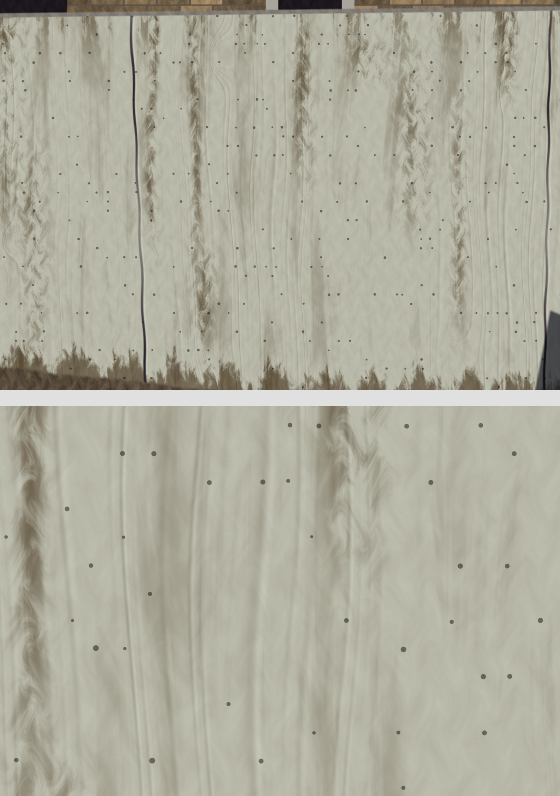
Top, the full canvas; bottom, a detail of the centre.
Write a Shadertoy shader that draws this texture.

```glsl
// Draws a pale board-marked concrete wall with wood grain, damp streaks and a masonry strip above.
#define CLEAN vec3(.73, .73, .67)
#define DIRT vec3(.37, .32, .235)
#define SOIL vec3(.34, .29, .23)
#define STONE vec3(.50, .42, .31)
#define LEDGE vec3(.50, .48, .45)
#define DARK vec3(.11, .09, .11)
#define SHADE vec3(.38, .39, .44)
#define GRAIN_LINES 72.
#define GRAIN_DEPTH .22
#define STAIN_DEPTH .62
#define PIT_SHARE .13

// Knots: x, y, radius. Stains: x, y, half width, half length.
const vec3 KNOTS[6] = vec3[6](
    vec3(1.11, .93, .060), vec3(.02, .38, .030), vec3(.54, .11, .035),
    vec3(.56, .86, .040), vec3(1.31, .76, .025), vec3(1.17, .08, .040));
const vec4 STAINS[10] = vec4[10](
    vec4(.03, .80, .030, .35), vec4(.09, .35, .030, .25), vec4(.50, .75, .015, .42),
    vec4(.39, .72, .014, .36), vec4(.53, .24, .022, .12), vec4(.78, .74, .024, .20),
    vec4(1.18, .47, .020, .28), vec4(1.06, .66, .035, .22), vec4(.95, .84, .040, .06),
    vec4(1.30, .87, .020, .12));

vec2 hash2(vec2 p) {
    return fract(sin(vec2(dot(p, vec2(127.1, 311.7)), dot(p, vec2(269.5, 183.3)))) * 43758.5);
}

// Layered, warped sines, roughly -0.9 to 0.9
float waves(vec2 p) {
    float sum = 0., amp = .5;
    for (int i = 0; i < 5; i++) {
        p += .8 * sin(p.yx * 1.1 + float(i) * 1.7);
        sum += amp * sin(p.x) * cos(p.y);
        p = mat2(1.5, 1.1, -1.1, 1.5) * p;
        amp *= .6;
    }
    return sum;
}

// Position across the boards, which lean slightly
float boardX(vec2 p) {
    return p.x - mix(.042, -.018, clamp((p.x - .35) / 1.05, 0., 1.)) * (1. - p.y);
}

// Line count across the grain, bent around the knots
float grainPhase(vec2 p) {
    float x = boardX(p) + .010 * sin(p.y * 5. + p.x * 9.) + .004 * sin(p.y * 14. + p.x * 21.);
    for (int i = 0; i < 6; i++) {
        vec2 q = (p - KNOTS[i].xy) / (KNOTS[i].z * vec2(1., 1.5));
        x += 1.5 * KNOTS[i].z * exp(-dot(q, q));
    }
    return x * GRAIN_LINES + .6 * sin(x * 41.) + .3 * sin(x * 97.);
}

// Signed relief of the grain: dark groove beside a lit edge
float grainRelief(vec2 p) {
    float u = grainPhase(p), id = floor(u), d = u - id - .5;
    float strength = hash2(vec2(id, 3.)).x * (.55 + .45 * sin(p.y * 7. + id * 2.4));
    float smoothPanel = smoothstep(.81, .86, p.x) * (1. - smoothstep(1.02, 1.10, p.x));
    float rough = .65 + .45 * sin(p.x * 9.5 + 1.9);
    float fade = 1. - smoothstep(.45, 1., fwidth(u));
    float relief = exp(-30. * d * d) - .55 * exp(-30. * (d - .27) * (d - .27));
    return relief * strength * rough * fade * (1. - .9 * smoothPanel);
}

float dirtAmount(vec2 p, float streak, float blotch, float fine) {
    float bias = .22 * smoothstep(.6, 1., p.y) - .22 * smoothstep(.8, .95, p.x);
    float dirt = .02 + .24 * smoothstep(-.05, .7, .7 * streak + .5 * blotch + bias);
    for (int i = 0; i < 10; i++) {
        vec2 q = (p - STAINS[i].xy + vec2(.012 * blotch, 0.)) / STAINS[i].zw;
        float body = exp(-q.x * q.x - q.y * q.y * q.y * q.y);
        dirt += STAIN_DEPTH * body * smoothstep(-.4, .6, .7 * fine + .6 * streak + .3 * blotch);
    }
    // Damp fringe along the foot and drips below the ledge
    float foot = mix(.085, .015, smoothstep(0., .9, p.x)) + .06 * streak + .025 * fine;
    dirt += .75 * (1. - smoothstep(foot - .02, foot + .025, p.y));
    dirt += .5 * smoothstep(.82, 1., p.y) * smoothstep(.1, .6, streak + .4 * fine);
    return dirt + .07 * fine;
}

vec3 masonry(vec2 p, float fine) {
    vec2 q = p / vec2(.085, .021);
    q.x += .45 * floor(q.y) + .2 * sin(floor(q.y) * 5.);
    vec2 edge = abs(fract(q) - .5);
    float joint = max(smoothstep(.45, .49, edge.x), smoothstep(.36, .48, edge.y));
    vec3 stone = STONE * (.75 + .5 * hash2(floor(q)).x + .2 * fine);
    vec3 col = mix(stone, vec3(.36, .32, .28), joint);
    float post = smoothstep(.115, .112, abs(p.x - .795));
    float window = smoothstep(.083, .080, abs(p.x - .795));
    col = mix(col, vec3(.66, .65, .61), post);
    float opening = max(window, smoothstep(.174, .170, p.x));
    return mix(col, DARK * (1. + .3 * fine), opening);
}

void mainImage(out vec4 fragColor, in vec2 fragCoord) {
    vec2 p = fragCoord / iResolution.y;
    float px = 1. / iResolution.y, bx = boardX(p);
    float streak = waves(vec2(bx * 48., p.y * 4.));
    float blotch = waves(p * vec2(20., 10.) + 7.);
    float fine = waves(p * vec2(150., 85.) + 3.);

    // Concrete
    float dirt = dirtAmount(p, streak, blotch, fine) + GRAIN_DEPTH * grainRelief(p);
    vec3 col = mix(CLEAN, DIRT, clamp(dirt, -.12, 1.1));

    // Air pits
    vec2 cell = floor(p * 42.), seed = hash2(cell);
    float pit = length(fract(p * 42.) - .25 - .5 * seed.yx);
    float pitSize = .03 + .06 * hash2(cell + 9.).y;
    col *= 1. - .45 * step(seed.x, PIT_SHARE) * smoothstep(pitSize + 42. * px, pitSize, pit);

    // Seams between boards
    for (int i = 0; i < 2; i++) {
        float d = bx - (i == 0 ? .333 : 1.413) + .0018 * sin(p.y * 37.) + .002 * streak;
        float seam = smoothstep(.0025 + px, .0008, abs(d));
        col = mix(col, DARK * 1.6, seam * (.7 + .3 * sin(p.y * 9. + 1.)));
        col += .05 * smoothstep(.004, .0, abs(d - .006));
    }

    // Soil at the foot
    float ground = .058 - .11 * p.x + .006 * blotch;
    col = mix(col, SOIL * (1. + .35 * fine), smoothstep(.008, -.004, p.y - ground));

    // Cast shadow in the corner
    float shadow = smoothstep(-.004, .005, p.x - 1.372 - .19 * p.y)
                 * smoothstep(.005, -.005, p.y - .205 + .4 * (p.x - 1.408));
    col *= mix(vec3(1.), SHADE, shadow);

    // Ledge and masonry
    float ledge = p.y - .955 - .0125 * p.x;
    col = mix(col, LEDGE * (1. + .12 * fine), smoothstep(-px, px, ledge));
    col = mix(col, masonry(p, fine), smoothstep(-px, px, ledge - .011));
    fragColor = vec4(clamp(col, 0., 1.), 1.);
}
```
